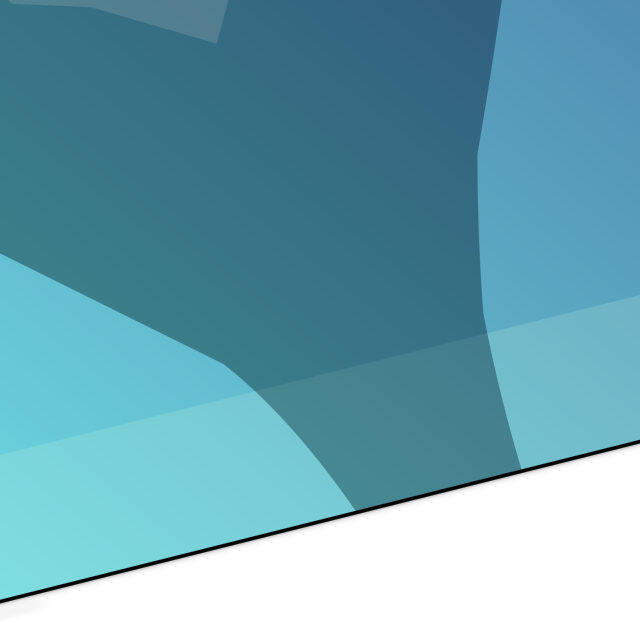
A three.js fragment shader for this background:

```glsl
varying vec2 vUv;

#define SOFT 0.0012
#define SLOPE 0.25
#define FLOOR_Y 0.060
#define BAND_Y 0.289
#define LINE_HALF 0.0028
#define BAND_DARK 0.09
#define BAND_LIGHT 0.21
#define PATCH_ALPHA 0.19

const vec3 TEAL = vec3(0.230, 0.495, 0.540);
const vec3 NAVY = vec3(0.205, 0.415, 0.510);
const vec3 AQUA = vec3(0.410, 0.800, 0.853);
const vec3 AZURE = vec3(0.320, 0.560, 0.700);
const vec3 MINT = vec3(0.745, 0.960, 0.882);
const vec3 INK = vec3(0.010, 0.015, 0.015);

// Coverage of the side where the distance is positive
float cover(float d) {
  return smoothstep(-SOFT, SOFT, d);
}

// Signed distance above a line with the common slope
float aboveLine(vec2 p, float height) {
  return (p.y - height - SLOPE * p.x) / sqrt(1.0 + SLOPE * SLOPE);
}

// Lower left hill: a straight flank that bends into a steeper curve
float hill(vec2 p) {
  float bend = max(p.x - 0.349, 0.0);
  float flank = 0.604 - 0.495 * min(p.x, 0.349);
  float slope = bend > 0.0 ? 0.78 + 3.2 * bend : 0.495;
  float top = flank - bend * (0.78 + 1.6 * bend);
  return (top - p.y) / sqrt(1.0 + slope * slope);
}

// Right panel: its left edge leans out at both ends
float panel(vec2 p) {
  float upper = max(p.y - 0.759, 0.0);
  float middle = clamp(0.759 - p.y, 0.0, 0.247);
  float lower = max(0.512 - p.y, 0.0);
  float edge = 0.746 + upper * (0.17 - 0.05 * upper);
  edge += 0.147 * middle * middle + lower * (0.19 + 0.22 * lower);
  return p.x - edge;
}

// Pale patch hanging from the top edge
float hangingPatch(vec2 p) {
  float bottom = 0.995 - 0.045 * p.x - 0.245 * max(p.x - 0.143, 0.0);
  float left = p.x - 0.013 - (1.0 - p.y);
  float right = 0.357 - 0.27 * (1.0 - p.y) - p.x;
  return min(p.y - bottom, min(left, right));
}

void main() {
  vec2 p = vUv;

  // Diagonal gradients of the dark ground and the light shapes
  float diagonal = dot(p, vec2(0.62, 0.78));
  vec3 dark = mix(TEAL, NAVY, clamp((diagonal - 0.5) / 0.5, 0.0, 1.45));
  vec3 light = mix(AQUA, AZURE, (diagonal - 0.27) / 1.11);

  float lightMask = max(cover(hill(p)), cover(panel(p)));
  vec3 color = mix(dark, light, lightMask);
  color = mix(color, vec3(0.80, 0.80, 0.79), PATCH_ALPHA * cover(hangingPatch(p)));

  // Translucent band along the bottom
  float band = cover(-aboveLine(p, BAND_Y));
  color = mix(color, MINT, band * mix(BAND_DARK, BAND_LIGHT, lightMask));

  // White floor with a soft shadow, faintest smudge at the left
  float height = aboveLine(p, FLOOR_Y);
  float shadow = 0.30 * exp(-max(-height - LINE_HALF, 0.0) / 0.003);
  float smudge = 0.04 * smoothstep(0.09, 0.04, p.x) * smoothstep(0.034, 0.022, -height);
  vec3 paper = vec3(1.0 - max(shadow, smudge));
  color = mix(paper, color, cover(height));

  // Dark rule between floor and shapes
  color = mix(color, INK, cover(LINE_HALF - abs(height)));

  gl_FragColor = vec4(color, 1.0);
}
```
